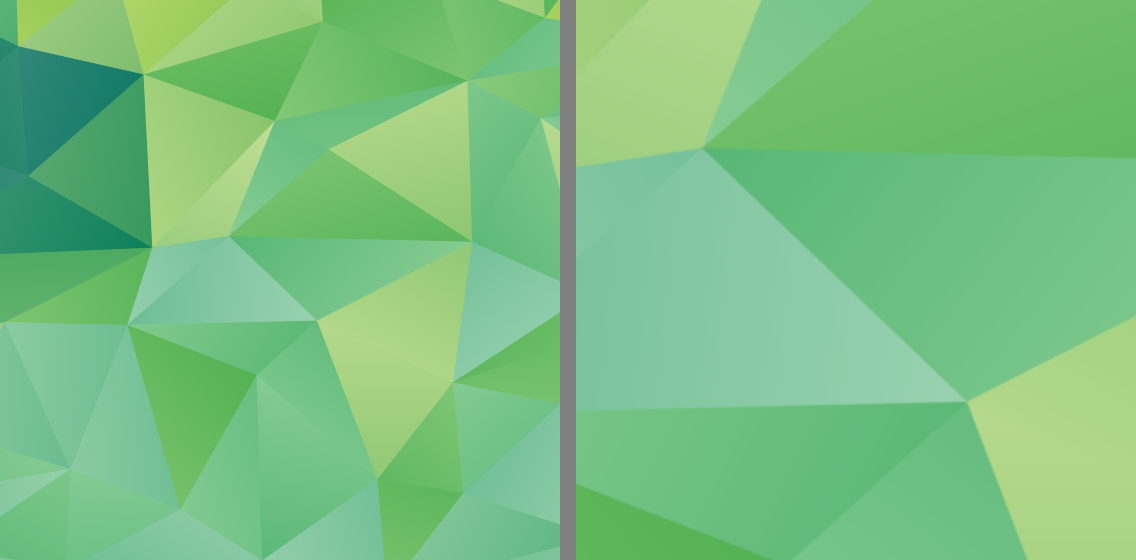
Left: the whole. Right: its middle third, enlarged.
Write a three.js fragment shader that draws this background.

```glsl
// Low-poly backdrop: a staggered, jittered lattice is cut into triangles, each
// filled with a flat green tone plus a soft linear gradient. Tones drift from
// mint at the bottom to lime at the top, with a deep teal patch at the left.
#define GRID 4.7          // lattice cells across the canvas
#define JITTER 0.28       // vertex displacement in cells, keep below 0.3
#define TURN 0.38         // lattice rotation in radians
#define SEED vec2(17.0, 41.0)
#define SOFT 0.0011       // half width of the edge blend, canvas units
#define SCATTER 0.55      // random share of the tone choice
#define TILT 0.11         // strength of the gradient inside a facet
#define TONE_SPREAD 0.08  // brightness variation between facets
#define TEAL_CENTER vec2(-0.01, 0.75)
#define TEAL_RADIUS 0.25

varying vec2 vUv;

float hash(vec2 p) {
  vec3 q = fract(vec3(p.xyx) * 0.1031);
  q += dot(q, q.yzx + 33.33);
  return fract((q.x + q.y) * q.z);
}

float cross2(vec2 a, vec2 b) {
  return a.x * b.y - a.y * b.x;
}

float signedArea(vec2 a, vec2 b, vec2 c) {
  return cross2(b - a, c - a);
}

// Lattice vertex: odd rows are shifted by half a cell
vec2 vertex(vec2 id) {
  vec2 offset = vec2(hash(id + 3.7), hash(id + 91.3)) * 2.0 - 1.0;
  return id + vec2(0.5 * mod(id.y, 2.0), 0.0) + JITTER * offset;
}

// Distance to the left side of the line a-b
float edgeDistance(vec2 p, vec2 a, vec2 b) {
  return cross2(normalize(b - a), p - a);
}

float coverage(vec2 p, vec2 a, vec2 b, vec2 c) {
  float inside = min(edgeDistance(p, a, b),
                 min(edgeDistance(p, b, c), edgeDistance(p, c, a)));
  return smoothstep(-SOFT * GRID, SOFT * GRID, inside);
}

// Tone steps from cool to warm
vec3 palette(float t) {
  vec3 color = vec3(0.49, 0.77, 0.61);
  color = mix(color, vec3(0.44, 0.76, 0.52), step(0.32, t));
  color = mix(color, vec3(0.42, 0.74, 0.40), step(0.53, t));
  color = mix(color, vec3(0.64, 0.82, 0.50), step(0.64, t));
  return mix(color, vec3(0.63, 0.81, 0.37), step(0.80, t));
}

// Fill of one facet; center is in canvas units, local in cells from the center
vec3 facetColor(vec2 center, vec2 local, vec2 key) {
  float height = clamp(center.y, 0.0, 1.0);
  vec3 color = palette(mix(height, hash(key + 11.9), SCATTER));
  color += (hash(key + 53.1) - 0.5) * TONE_SPREAD * vec3(1.0, 0.5, 1.1);

  float teal = 1.0 - smoothstep(0.7, 1.15, distance(center, TEAL_CENTER) / TEAL_RADIUS);
  vec3 deep = mix(vec3(0.12, 0.48, 0.45), vec3(0.18, 0.58, 0.41), hash(key + 29.3));
  color = mix(color, deep, teal);

  float angle = 6.2832 * hash(key + 71.7);
  float slope = dot(local, vec2(cos(angle), sin(angle)));
  return color + TILT * slope * vec3(1.0, 0.45, 0.6);
}

void main() {
  mat2 turn = mat2(cos(TURN), sin(TURN), -sin(TURN), cos(TURN));
  vec2 p = turn * (vUv * GRID) + SEED;
  float row = floor(p.y);
  vec3 sum = vec3(0.0);
  float total = 0.0;

  for (int j = -1; j <= 1; j++) {
    for (int i = -1; i <= 1; i++) {
      // Cell corners, counterclockwise; odd rows lean back to the left
      vec2 id = vec2(floor(p.x), row) + vec2(float(i), float(j));
      float odd = mod(id.y, 2.0);
      id.x -= odd * step(fract(p.x), 0.5);
      vec2 up = vec2(odd, 1.0);
      vec2 a = vertex(id);
      vec2 b = vertex(id + vec2(1.0, 0.0));
      vec2 c = vertex(id + up + vec2(1.0, 0.0));
      vec2 d = vertex(id + up);

      // Cut along the diagonal that leaves the fuller triangles
      float cutAC = min(signedArea(a, b, c), signedArea(a, c, d));
      float cutBD = min(signedArea(a, b, d), signedArea(b, c, d));
      bool useAC = cutAC > cutBD;

      for (int k = 0; k < 2; k++) {
        bool first = k == 0;
        vec2 t0 = first ? a : (useAC ? a : b);
        vec2 t1 = first ? b : c;
        vec2 t2 = first ? (useAC ? c : d) : d;
        vec2 middle = (t0 + t1 + t2) / 3.0;
        vec2 center = ((middle - SEED) * turn) / GRID;
        float weight = coverage(p, t0, t1, t2);
        sum += weight * facetColor(center, p - middle, id * 2.0 + float(k) * 137.0);
        total += weight;
      }
    }
  }
  gl_FragColor = vec4(sum / max(total, 0.001), 1.0);
}
```
